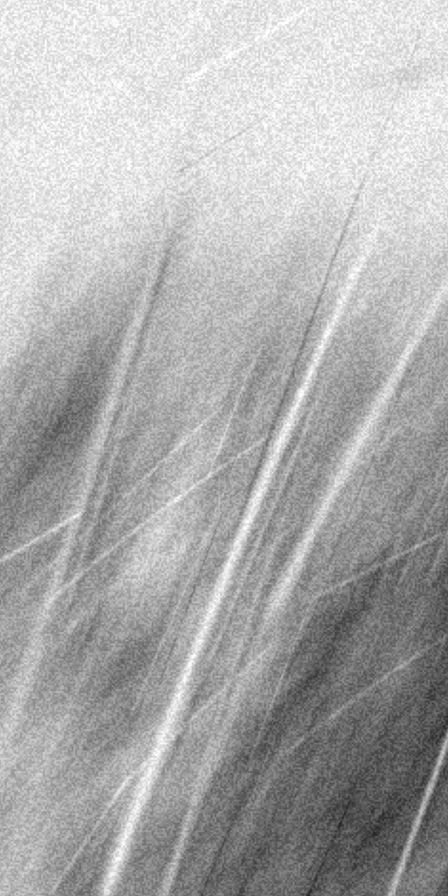
Give the GLSL for this texture, as a Shadertoy shader.

```glsl
#define SKY_TONE 0.905
#define FIELD_TONE 0.645
#define SHADE_DEPTH 0.27
#define STREAK_AMOUNT 0.44
#define GRAIN_AMOUNT 0.19
#define GRAIN_SCALE 235.0
#define BLADE_COUNT 46
#define STEEP vec2(0.391, 0.920)
#define SHALLOW vec2(0.731, 0.682)

float hash(vec2 p) {
    vec3 q = fract(vec3(p.xyx) * 0.1031);
    q += dot(q, q.yzx + 33.33);
    return fract((q.x + q.y) * q.z);
}

float valueNoise(vec2 p) {
    vec2 cell = floor(p), f = fract(p);
    f = f * f * (3.0 - 2.0 * f);
    float low = mix(hash(cell), hash(cell + vec2(1, 0)), f.x);
    float high = mix(hash(cell + vec2(0, 1)), hash(cell + vec2(1, 1)), f.x);
    return mix(low, high, f.y);
}

// Coordinates across and along a direction
vec2 alignTo(vec2 p, vec2 dir) {
    return vec2(p.x * dir.y - p.y * dir.x, dot(p, dir));
}

// Centred noise stretched along a direction
float streaks(vec2 p, vec2 dir, vec2 scale) {
    vec2 q = alignTo(p, dir) * scale + 40.0;
    float sum = 0.0, weight = 0.5;
    for (int i = 0; i < 4; i++) {
        sum += weight * (valueNoise(q) - 0.5);
        q = q * vec2(2.1, 1.7) + 17.3;
        weight *= 0.6;
    }
    return sum;
}

// Soft ellipse lying along a direction
float patchOf(vec2 p, vec2 centre, vec2 radius, vec2 dir) {
    vec2 q = alignTo(p - centre, dir) / radius;
    return exp(-dot(q, q));
}

// Bowed stem from a to b, tapered in width and faded at both ends
float stem(vec2 p, vec2 a, vec2 b, float bow, float width, float taper) {
    vec2 d = b - a, q = p - a;
    float len = length(d), t = dot(q, d) / (len * len);
    float side = (q.x * d.y - q.y * d.x) / len - 4.0 * bow * t * (1.0 - t);
    float w = width * mix(1.0, taper, clamp(t, 0.0, 1.0));
    float ends = smoothstep(-0.04, 0.08, t) * (1.0 - smoothstep(0.88, 1.04, t));
    return exp(-side * side / (w * w)) * ends;
}

// Broad light and shade
float backdrop(vec2 p) {
    float tone = mix(FIELD_TONE, SKY_TONE, smoothstep(1.05, 1.68, p.y));
    tone -= SHADE_DEPTH * smoothstep(-0.1, 0.6, p.x - 0.75 * p.y);
    tone -= 0.14 * patchOf(p, vec2(0.20, 1.12), vec2(0.09, 0.24), STEEP);
    tone -= 0.08 * patchOf(p, vec2(0.06, 1.02), vec2(0.09, 0.20), STEEP);
    tone -= 0.14 * patchOf(p, vec2(0.36, 1.43), vec2(0.04, 0.14), STEEP);
    tone -= 0.08 * patchOf(p, vec2(0.68, 1.36), vec2(0.06, 0.17), STEEP);
    tone -= 0.13 * patchOf(p, vec2(0.28, 0.53), vec2(0.07, 0.14), STEEP);
    tone -= 0.07 * patchOf(p, vec2(0.55, 0.33), vec2(0.06, 0.15), STEEP);
    tone -= 0.06 * patchOf(p, vec2(0.70, 0.54), vec2(0.05, 0.16), STEEP);
    tone -= 0.07 * patchOf(p, vec2(0.95, 1.84), vec2(0.03, 0.12), vec2(0.97, 0.24));
    tone += 0.13 * patchOf(p, vec2(0.00, 1.30), vec2(0.08, 0.20), STEEP);
    tone += 0.06 * patchOf(p, vec2(0.39, 0.92), vec2(0.07, 0.22), STEEP);
    tone += 0.06 * patchOf(p, vec2(0.02, 0.25), vec2(0.12, 0.30), STEEP);
    return tone;
}

// Scattered thin blades, light and dark
float blades(vec2 p) {
    float sum = 0.0;
    for (int i = 0; i < BLADE_COUNT; i++) {
        vec2 id = vec2(float(i) + 1.0, 7.0);
        vec2 root = vec2(hash(id) * 1.5 - 0.4, hash(id + 11.3) * 1.15 - 0.2);
        float lean = hash(id + 23.7);
        vec2 dir = lean > 0.78 ? SHALLOW : STEEP + vec2(0.14 * (lean - 0.4), 0.0);
        float len = 0.25 + 0.45 * hash(id + 31.1);
        float gain = hash(id + 47.9) - 0.42;
        sum += 0.22 * gain * stem(p, root, root + dir * len, 0.0, 0.003 + 0.004 * lean, 0.5);
    }
    return sum;
}

void mainImage(out vec4 fragColor, in vec2 fragCoord) {
    vec2 p = fragCoord / iResolution.xy * vec2(1.0, 2.0);
    float tone = backdrop(p);

    // Wind-swept texture, fainter towards the sky
    float density = mix(1.0, 0.16, smoothstep(1.0, 1.65, p.y));
    float sweep = 0.55 * streaks(p, STEEP, vec2(24.0, 2.6)) + 0.60 * streaks(p, SHALLOW, vec2(15.0, 4.0));
    tone += density * (STREAK_AMOUNT * sweep + blades(p));

    // Dark slivers beside the stems
    tone -= 0.13 * stem(p, vec2(0.52, 0.80), vec2(0.81, 1.60), 0.0, 0.006, 0.6);
    tone -= 0.10 * stem(p, vec2(0.14, 0.70), vec2(0.39, 1.48), 0.0, 0.008, 0.9);
    tone -= 0.12 * stem(p, vec2(0.38, 0.30), vec2(0.62, 0.88), 0.0, 0.009, 0.6);
    tone -= 0.06 * stem(p, vec2(0.79, 1.54), vec2(0.96, 1.98), 0.0, 0.004, 0.6);

    // Pale left stem and its companion
    tone = mix(tone, 0.84, 0.62 * stem(p, vec2(-0.03, 0.24), vec2(0.475, 1.85), 0.01, 0.021, 0.55));
    tone = mix(tone, 0.78, 0.45 * stem(p, vec2(0.14, 0.62), vec2(0.36, 1.32), 0.0, 0.006, 0.6));

    // Right stem with softer lower strands
    tone = mix(tone, 0.89, 0.85 * stem(p, vec2(0.59, 0.60), vec2(1.04, 1.44), -0.008, 0.017, 0.9));
    tone = mix(tone, 0.76, 0.60 * stem(p, vec2(0.34, -0.05), vec2(0.64, 0.74), 0.0, 0.012, 0.8));
    tone = mix(tone, 0.78, 0.55 * stem(p, vec2(0.36, -0.04), vec2(0.66, 0.92), -0.01, 0.007, 0.7));
    tone = mix(tone, 0.82, 0.75 * stem(p, vec2(0.85, -0.06), vec2(1.04, 0.46), 0.0, 0.009, 0.8));

    // Bright central stem
    tone = mix(tone, 0.93, 0.95 * stem(p, vec2(0.21, -0.07), vec2(0.885, 1.59), -0.024, 0.018, 0.55));
    tone = mix(tone, 0.82, 0.60 * stem(p, vec2(0.45, 0.48), vec2(0.73, 1.16), 0.0, 0.008, 0.6));

    // Fine crossing stalks
    tone += 0.19 * stem(p, vec2(-0.02, 0.735), vec2(0.19, 0.86), 0.0, 0.007, 0.6);
    tone += 0.13 * stem(p, vec2(0.10, 0.65), vec2(0.62, 1.04), -0.012, 0.006, 0.7);
    tone += 0.12 * stem(p, vec2(0.69, 0.66), vec2(1.03, 0.83), 0.0, 0.006, 0.8);
    tone += 0.12 * stem(p, vec2(0.63, 0.31), vec2(1.03, 0.60), -0.01, 0.006, 0.8);
    tone += 0.13 * stem(p, vec2(0.11, 0.00), vec2(0.29, 0.27), 0.0, 0.006, 0.7);
    tone += 0.07 * stem(p, vec2(0.40, 1.81), vec2(0.72, 2.00), 0.0, 0.007, 0.7);
    tone -= 0.08 * stem(p, vec2(0.39, 1.61), vec2(0.61, 1.75), 0.0, 0.004, 0.6);

    // Film grain
    tone += GRAIN_AMOUNT * (valueNoise(p * GRAIN_SCALE) - 0.5);
    fragColor = vec4(vec3(clamp(tone, 0.0, 1.0)), 1.0);
}
```
